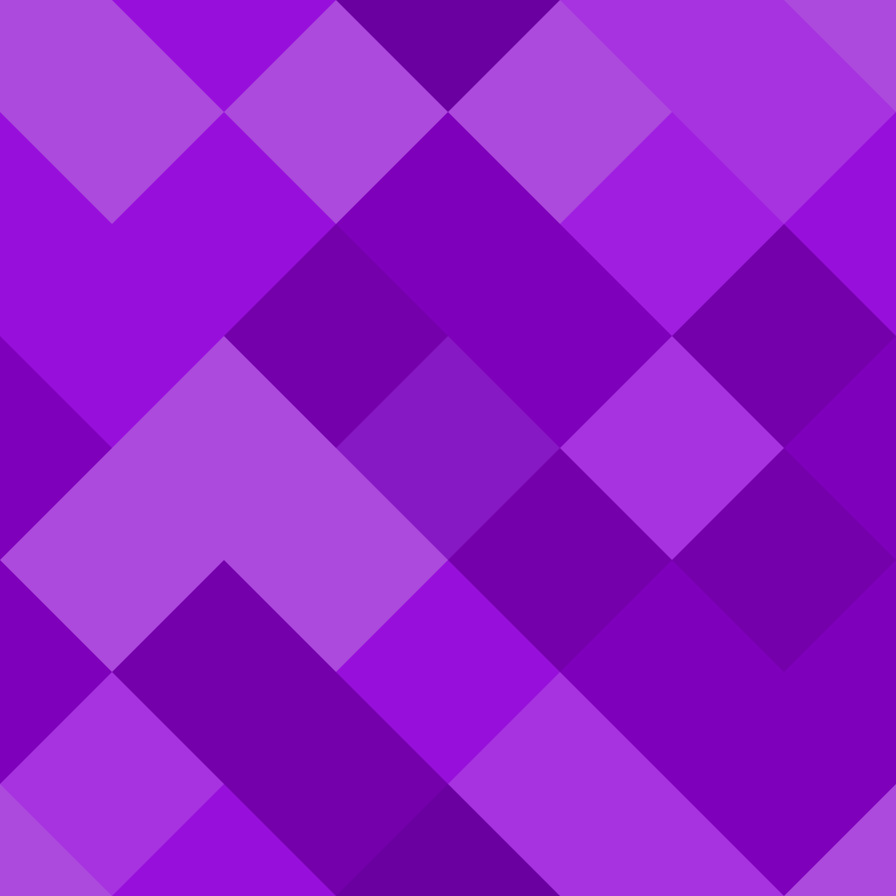
This pattern is drawn by a Shadertoy shader. Its source:

```glsl
const float TILES = 4.0;      // diamonds across and down; rows are staggered
const float SOFTNESS = 1.0;   // edge blur, in pixels
const int TONES = 8;

const vec3 PALETTE[TONES] = vec3[TONES](
    vec3(0.680, 0.290, 0.870),   // lilac
    vec3(0.650, 0.200, 0.875),   // orchid
    vec3(0.588, 0.058, 0.855),   // bright violet
    vec3(0.627, 0.118, 0.875),   // bright violet, lifted
    vec3(0.495, 0.000, 0.735),   // purple
    vec3(0.525, 0.098, 0.765),   // purple, faded
    vec3(0.453, 0.000, 0.670),   // deep purple
    vec3(0.415, 0.000, 0.625));  // deep purple, shaded

// First shuffled rank, out of 32, that takes each tone
const int FIRST_RANK[TONES] = int[TONES](0, 7, 12, 17, 18, 24, 25, 31);

// Integer hash that permutes 0..31, so every tone keeps its exact share
int shuffleRank(int n) {
    n ^= n >> 2;
    n = (n * 11) & 31;
    return n ^ (n >> 3);
}

// Colour of the diamond at a diagonal lattice point, wrapped to the canvas
vec3 tileColor(vec2 lattice) {
    ivec2 diagonal = ivec2(lattice);
    int halfColumn = (diagonal.x + diagonal.y) & 7;
    int row = (diagonal.x - diagonal.y) & 7;
    int rank = shuffleRank((halfColumn >> 1) * 8 + row);

    vec3 color = PALETTE[0];
    for (int i = 1; i < TONES; i++) {
        if (rank >= FIRST_RANK[i]) color = PALETTE[i];
    }
    return color;
}

void mainImage(out vec4 fragColor, in vec2 fragCoord) {
    // Rotate the grid so that diamonds become unit squares
    vec2 p = TILES * fragCoord / iResolution.xy;
    vec2 diagonal = vec2(p.x + p.y, p.x - p.y);
    vec2 base = floor(diagonal);

    // Blend the four nearest diamonds across their shared edges
    float blur = SOFTNESS * TILES / min(iResolution.x, iResolution.y);
    vec2 blend = smoothstep(0.5 - blur, 0.5 + blur, diagonal - base);
    vec3 nearSide = mix(tileColor(base), tileColor(base + vec2(1.0, 0.0)), blend.x);
    vec3 farSide = mix(tileColor(base + vec2(0.0, 1.0)), tileColor(base + 1.0), blend.x);

    fragColor = vec4(mix(nearSide, farSide, blend.y), 1.0);
}
```
